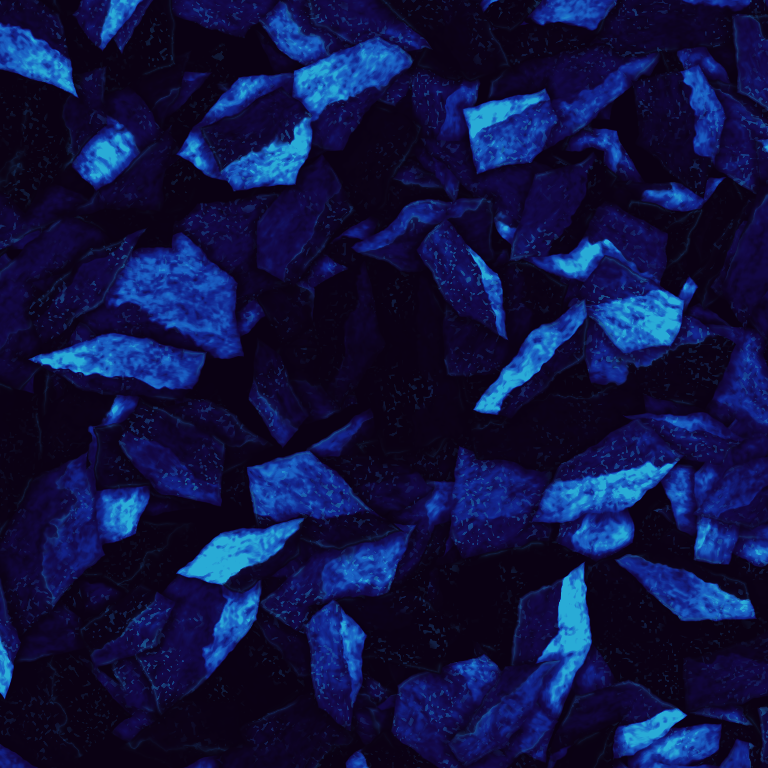
Write a Shadertoy shader that draws this texture.

```glsl
const int LAYERS = 9;
const int SIDES = 5;
const float CELL_LARGE = 0.29;
const float CELL_SMALL = 0.13;
const float PRESENCE = 0.72;      // share of cells that hold a chip
const float TONE_POWER = 1.75;    // higher gives more dark chips
const float SHADOW_WIDTH = 0.018;
const float SHADOW_DEPTH = 0.6;
const float EDGE_ROUGHNESS = 0.016;
const float SPECK_SCALE = 290.0;
const vec3 BLACK_VIOLET = vec3(0.04, 0.005, 0.075);
const vec3 INDIGO = vec3(0.07, 0.03, 0.27);
const vec3 DEEP_BLUE = vec3(0.07, 0.14, 0.55);
const vec3 AZURE = vec3(0.10, 0.37, 0.76);
const vec3 CYAN = vec3(0.16, 0.67, 0.84);
const vec3 TEAL = vec3(0.10, 0.37, 0.53);

float hash(vec2 p) {
    return fract(sin(dot(p, vec2(127.1, 311.7))) * 43758.5453);
}

float noise(vec2 p) {
    vec2 i = floor(p), f = fract(p);
    f = f * f * (3.0 - 2.0 * f);
    vec2 e = vec2(0.0, 1.0);
    return mix(mix(hash(i), hash(i + e.yx), f.x),
               mix(hash(i + e.xy), hash(i + e.yy), f.x), f.y);
}

float fbm(vec2 p) {
    float sum = 0.0, weight = 0.53;
    for (int i = 0; i < 4; i++) {
        sum += weight * noise(p);
        p = mat2(1.6, 1.2, -1.2, 1.6) * p + 3.7;
        weight *= 0.5;
    }
    return sum;
}

mat2 rotate(float a) {
    float c = cos(a), s = sin(a);
    return mat2(c, s, -s, c);
}

// Signed distance to an irregular polygon stretched to the given half size
float chipDistance(vec2 p, vec2 size, vec2 id) {
    float d = -1.0;
    for (int i = 0; i < SIDES; i++) {
        vec2 key = id + float(i) * 1.37;
        float a = (float(i) + 0.6 * hash(key)) * 6.2832 / float(SIDES);
        vec2 n = vec2(cos(a), sin(a)) / size;
        d = max(d, (dot(p, n) - mix(0.65, 0.95, hash(key + 8.3))) / length(n));
    }
    return d;
}

// Returns tone in x and teal speckle in y
vec2 shadeChip(vec2 p, vec2 size, float d, vec2 id) {
    vec2 q = p / size;
    vec2 seed = 40.0 * vec2(hash(id + 2.3), hash(id + 4.9));
    float patches = fbm(p * 24.0 + seed);

    // Two facets meet at a rough ridge
    float tilt = (hash(id + 6.1) - 0.5) * 1.6;
    float ridge = dot(q, vec2(sin(tilt), cos(tilt))) + 0.8 * (hash(id + 7.7) - 0.5);
    ridge += 0.7 * (patches - 0.5);
    float facet = smoothstep(-0.04, 0.04, ridge);
    float tone = pow(hash(id + 3.1), TONE_POWER);
    tone *= mix(1.05, 0.65 * hash(id + 9.4), facet);

    // Stone grain, slope and worn border
    float grain = fbm(p * vec2(55.0, 110.0) + seed);
    float fine = noise(p * 210.0 + seed);
    tone *= 0.25 + 1.05 * grain + 0.45 * fine;
    tone *= 1.0 + 0.35 * q.x;
    tone *= mix(0.6, 1.0, smoothstep(0.0, 0.01, -d));

    // Glinting rims, ridge lines and scattered specks
    float broken = smoothstep(0.4, 0.7, noise(p * 38.0 + seed));
    float rim = exp(-abs(d + 0.003) / 0.0017) * broken * hash(id + 5.2);
    float crest = exp(-abs(ridge) * size.y / 0.0016) * step(0.5, hash(id + 1.8));
    float specks = smoothstep(0.66, 0.86, noise(p * SPECK_SCALE + seed));
    specks *= smoothstep(0.38, 0.66, patches) * (0.25 + 0.75 * hash(id + 11.6));
    float glint = rim + crest * (0.3 + 0.5 * broken) + specks;
    return vec2(tone, glint * (0.4 + 0.6 * smoothstep(0.0, 0.3, tone)));
}

vec3 ramp(float t) {
    vec3 c = mix(BLACK_VIOLET, INDIGO, smoothstep(0.0, 0.26, t));
    c = mix(c, DEEP_BLUE, smoothstep(0.22, 0.52, t));
    c = mix(c, AZURE, smoothstep(0.48, 0.78, t));
    return mix(c, CYAN, smoothstep(0.75, 1.1, t));
}

void mainImage(out vec4 fragColor, in vec2 fragCoord) {
    float pixel = 1.0 / iResolution.y;
    vec2 uv = fragCoord * pixel;
    uv += EDGE_ROUGHNESS * (vec2(fbm(uv * 26.0), fbm(uv * 26.0 + 17.0)) - 0.5);
    vec2 surface = vec2(0.0);

    // Chips pile up from the lowest layer to the top
    for (int layer = 0; layer < LAYERS; layer++) {
        float k = float(layer);
        float cell = mix(CELL_SMALL, CELL_LARGE, fract(k * 0.618 + 0.2));
        vec2 p = rotate(k * 1.3) * uv + k * vec2(0.37, 0.73);
        vec2 home = floor(p / cell);
        for (int n = 0; n < 9; n++) {
            vec2 index = home + vec2(n % 3, n / 3) - 1.0;
            vec2 id = index + k * 17.3;
            if (hash(id + 0.7) > PRESENCE) continue;
            vec2 jitter = vec2(hash(id + 12.1), hash(id + 13.9)) - 0.5;
            vec2 size = cell * vec2(mix(0.48, 0.76, hash(id + 14.2)), mix(0.22, 0.44, hash(id + 15.8)));
            vec2 local = p - (index + 0.5 + 0.5 * jitter) * cell;
            if (length(local) > 1.5 * size.x + SHADOW_WIDTH) continue;
            local = rotate(6.2832 * hash(id + 16.4)) * local;
            float d = chipDistance(local, size, id);
            if (d > SHADOW_WIDTH) continue;
            surface *= 1.0 - SHADOW_DEPTH * (1.0 - smoothstep(0.0, SHADOW_WIDTH, d));
            float cover = 1.0 - smoothstep(-pixel, pixel, d);
            if (cover > 0.0) surface = mix(surface, shadeChip(local, size, d, id), cover);
        }
    }

    float glint = clamp(surface.y, 0.0, 1.0);
    vec3 color = ramp(surface.x + 0.22 * glint);
    color = mix(color, TEAL, 0.75 * glint * (1.0 - smoothstep(0.4, 0.8, surface.x)));
    fragColor = vec4(color, 1.0);
}
```
